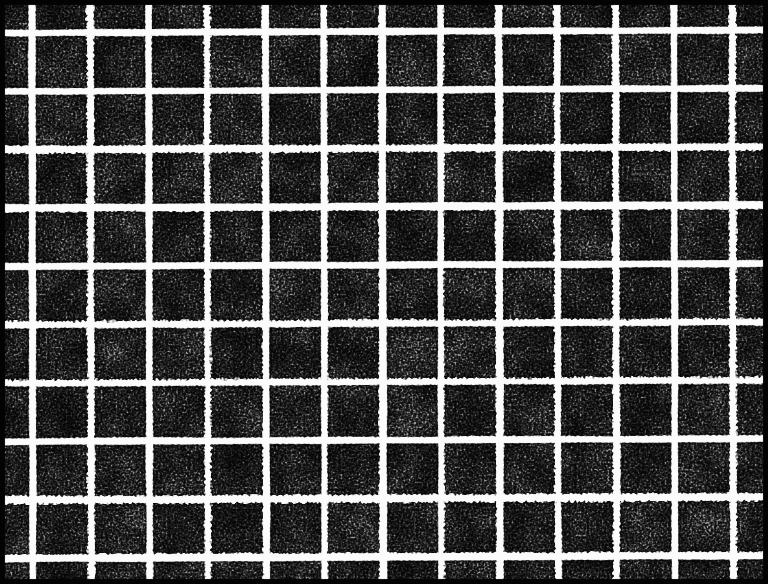
A WebGL 1 fragment shader for this pattern:

```glsl
precision highp float;
// Grid of grainy black squares parted by white lines, inside a thin black frame.
// Lines are repeated distance bands with uneven widths and rough edges;
// the ink is clouded and speckled by layers of gradient noise.

uniform vec2 u_resolution;

// Lengths are fractions of the canvas height.
const float PITCH = 0.09995;
const float HALF_WIDTH = 0.0063;
const float FRAME_WIDTH = 0.0085;
const vec2 FIRST_CROSSING = vec2(0.0555, 0.0465);
const vec2 TILT = vec2(-0.002, 0.004);

const vec3 PAPER = vec3(0.985);
const vec3 FRAME_INK = vec3(0.01);
const float INK_TONE = 0.10;

float hash(vec2 p) {
  vec3 q = fract(p.xyx * vec3(0.1031, 0.1030, 0.0973));
  q += dot(q, q.yzx + 33.33);
  return fract((q.x + q.y) * q.z);
}

vec2 gradient(vec2 corner) {
  float angle = 6.28318 * hash(corner);
  return vec2(cos(angle), sin(angle));
}

float gradientNoise(vec2 p) {
  vec2 i = floor(p);
  vec2 f = p - i;
  vec2 u = f * f * f * (f * (f * 6.0 - 15.0) + 10.0);
  float a = dot(gradient(i), f);
  float b = dot(gradient(i + vec2(1.0, 0.0)), f - vec2(1.0, 0.0));
  float c = dot(gradient(i + vec2(0.0, 1.0)), f - vec2(0.0, 1.0));
  float d = dot(gradient(i + vec2(1.0, 1.0)), f - vec2(1.0, 1.0));
  return mix(mix(a, b, u.x), mix(c, d, u.x), u.y);
}

// Signed distance to the nearest line; each side has its own roughness.
float lineDistance(float across, float along, float seed) {
  float index = floor(across / PITCH + 0.5);
  float offset = across - index * PITCH;
  float side = step(0.0, offset);
  float halfWidth = HALF_WIDTH * mix(0.88, 1.1, hash(vec2(index + 20.0, seed)));
  float wear = hash(vec2(index * 2.0 + side + 40.0, seed + 5.0));
  float roughness = mix(0.0012, 0.0055, wear * wear);
  float drift = 0.0015 * gradientNoise(vec2(along * 9.0, index + side * 0.5 + seed));
  float fray = roughness * gradientNoise(vec2(along, across) * 190.0 + seed);
  return abs(offset) - halfWidth + drift + fray;
}

// Dark ink with soft clouds, fine grain and a different density per square.
float inkTone(vec2 p, vec2 cell) {
  float cloud = gradientNoise(p * 17.0 + 3.7) + 0.6 * gradientNoise(p * 39.0 + 8.1);
  float grain = gradientNoise(p * 233.0) + gradientNoise(p.yx * 317.0 + 51.3);
  float density = hash(cell + 70.0) - 0.5;
  return INK_TONE * exp(2.1 * grain + 0.9 * cloud + 0.35 * density);
}

// Distance inward from the canvas border.
float borderDistance(vec2 p, vec2 size) {
  vec2 inward = min(p, size - p);
  return min(inward.x, inward.y);
}

void main() {
  float pixel = 1.0 / u_resolution.y;
  vec2 p = gl_FragCoord.xy * pixel;
  vec2 size = u_resolution * pixel;

  // Slightly turned grid space
  vec2 grid = p - FIRST_CROSSING - TILT * (p.yx - 0.5 * size.yx);
  float columns = lineDistance(grid.x, grid.y, 3.0);
  float rows = lineDistance(grid.y, grid.x, 11.0);
  float d = min(columns, rows);

  // Ink, darker along the rim of every square
  float tone = inkTone(p, floor(grid / PITCH));
  tone *= mix(0.45, 1.0, smoothstep(0.0, 0.006, d));
  vec3 color = vec3(min(tone, 0.6));

  // White lines, then the frame
  color = mix(PAPER, color, smoothstep(-0.8 * pixel, 0.8 * pixel, d));
  float edge = borderDistance(p, size) - FRAME_WIDTH;
  color = mix(FRAME_INK, color, smoothstep(-0.7 * pixel, 0.7 * pixel, edge));

  gl_FragColor = vec4(color, 1.0);
}
```
